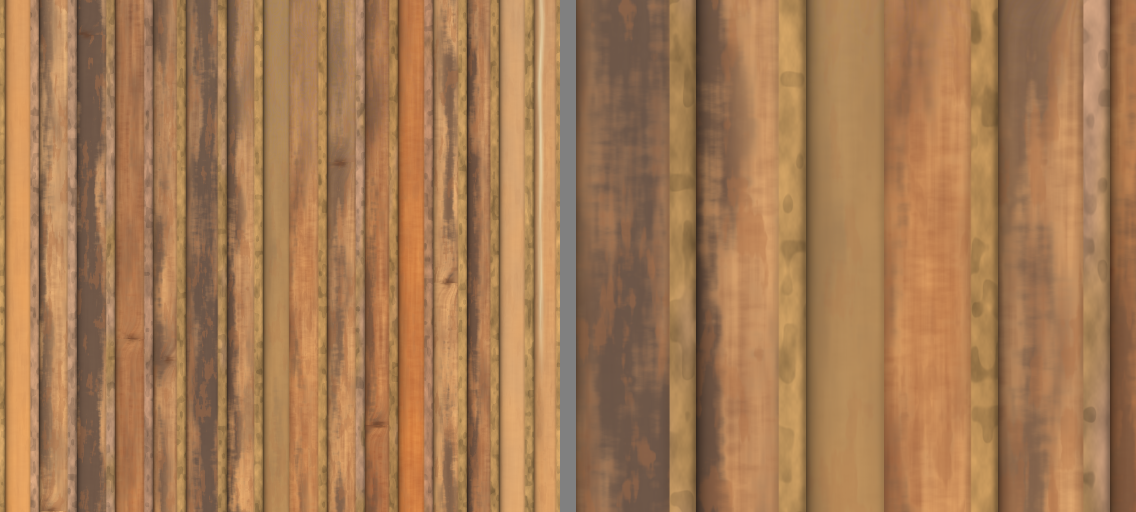
Left, the full canvas; right, a detail of the centre.
A WebGL 2 fragment shader for this texture:

```glsl
#version 300 es
precision highp float;
// Sixteen weathered vertical boards, stained and knotted, with narrow battens over the joints.

uniform vec2 u_resolution;
out vec4 outColor;

const int BOARDS = 16;
const vec2 SPAN = vec2(16.0, 14.625);  // canvas size in mean board widths
const float BATTEN_WIDTH = 0.255;

// Per board: left edge, lightness, orange warmth, stain strength, stain centre across the board
const float EDGE[17] = float[](0.146, 1.125, 2.19, 3.29, 4.375, 5.31, 6.48, 7.52, 8.27,
                               9.35, 10.42, 11.375, 12.375, 13.35, 14.27, 15.25, 16.146);
const float TONE[16] = float[](0.93, 0.85, 0.72, 0.42, 0.62, 0.42, 0.68, 0.56,
                               0.64, 0.66, 0.42, 0.55, 0.84, 0.52, 0.93, 0.87);
const float WARMTH[16] = float[](0.85, 0.3, 0.25, 0.5, 0.32, 0.2, 0.35, 0.2,
                                 0.6, 0.35, 0.6, 1.1, 0.4, 0.4, 0.3, 0.45);
const float STAIN[16] = float[](0.0, 0.42, 1.25, 0.22, 0.42, 0.8, 0.85, 0.12,
                                0.36, 0.42, 0.42, 0.12, 0.45, 0.68, 0.0, 0.08);
const float STAIN_AT[16] = float[](0.7, 0.15, 0.35, 0.5, 0.3, 0.62, 0.0, 0.5,
                                   0.25, 0.42, 0.3, 0.1, 0.65, 0.15, 0.5, 0.2);

const vec3 PALE = vec3(0.86, 0.68, 0.49);
const vec3 BROWN = vec3(0.54, 0.40, 0.30);
const vec3 AMBER = vec3(0.92, 0.65, 0.38);
const vec3 RUST = vec3(0.64, 0.31, 0.16);
const vec3 GREY_STAIN = vec3(0.37, 0.32, 0.29);
const vec3 RED_STAIN = vec3(0.47, 0.29, 0.19);
const vec3 OLIVE = vec3(0.68, 0.54, 0.32);
const vec3 LILAC = vec3(0.65, 0.52, 0.44);
const vec3 BLEACHED = vec3(0.94, 0.87, 0.70);

float hash(vec2 p) {
  vec3 q = fract(p.xyx * vec3(0.1031, 0.1030, 0.0973));
  q += dot(q, q.yzx + 33.33);
  return fract((q.x + q.y) * q.z);
}

float noise(vec2 p) {
  vec2 i = floor(p), f = fract(p);
  f = f * f * (3.0 - 2.0 * f);
  return mix(mix(hash(i), hash(i + vec2(1, 0)), f.x),
             mix(hash(i + vec2(0, 1)), hash(i + vec2(1, 1)), f.x), f.y);
}

float fbm(vec2 p) {
  float sum = 0.0, gain = 0.533;
  for (int i = 0; i < 4; i++) {
    sum += gain * noise(p);
    p = p * 2.03 + 17.3;
    gain *= 0.5;
  }
  return sum;
}

float bell(float x, float width) { return exp(-x * x / (width * width)); }

vec3 wood(float tone, float warmth) {
  return mix(mix(BROWN, PALE, tone), mix(RUST, AMBER, tone), warmth);
}

int boardAt(float x) {
  int id = 0;
  for (int i = 1; i < BOARDS; i++) id += x >= EDGE[i] ? 1 : 0;
  return id;
}

// p: x from the board's left edge, y up the canvas; across: 0..1 over its face
vec3 boardFace(vec2 p, float across, int id, float height) {
  vec2 seed = vec2(float(id) * 19.7, float(id) * 7.3);
  vec2 knot = p - vec2(0.25 + 0.3 * hash(seed), SPAN.y * hash(seed + 3.0));
  float hasKnot = step(0.4, hash(seed + 5.0)) * step(0.15, STAIN[id]);
  float swirl = hasKnot * exp(-dot(knot, knot) * 9.0);
  vec2 g = p + seed + vec2(0.25 * swirl * sign(knot.y), 0.0);
  float rough = 0.2 + 0.8 * smoothstep(0.0, 0.3, STAIN[id]);

  // Long grain, broad cloudiness and short saw marks across the grain
  float grain = fbm(g * vec2(11.0, 0.55)) - 0.5;
  float cloud = fbm(g * vec2(2.2, 0.8) + 40.0) - 0.5;
  float saw = fbm(g * vec2(4.0, 11.0) + 80.0) - 0.5;
  float tone = TONE[id] + 0.12 * (0.5 - height)
             + rough * (0.65 * grain + 0.55 * cloud + 0.38 * saw);
  vec3 color = wood(tone, WARMTH[id] + 0.3 * (0.5 - height) + 0.4 * cloud);
  color = mix(color, OLIVE, id == 7 ? 0.5 : 0.0);

  // Dark weathering, ragged along the grain
  float field = fbm(g * vec2(3.5, 0.65) + 120.0) + 0.3 * saw + 0.25 * grain;
  float reach = STAIN[id] * (0.25 + 0.75 * bell(across - STAIN_AT[id], 0.38));
  float stain = smoothstep(0.5, 0.9, field + 0.5 * reach) * min(1.0, reach * 2.0);
  color = mix(color, mix(GREY_STAIN, RED_STAIN, WARMTH[id]), 0.88 * stain);

  // Rusty flecks, fine wavy rings near the top of the middle boards, and the knot
  float fleck = smoothstep(0.58, 0.7, fbm(g * vec2(6.0, 1.6) + 160.0) + 0.2 * saw);
  color = mix(color, wood(0.3, 0.6), 0.4 * fleck * rough);
  float rings = 0.5 + 0.5 * sin(75.0 * fbm(g * vec2(2.5, 1.2) + 200.0));
  float ringArea = smoothstep(0.55, 0.85, height) * bell(float(id) - 8.0, 2.2);
  color = mix(color, mix(OLIVE, LILAC, rings), 0.5 * ringArea);
  float core = hasKnot * bell(length(knot * vec2(1.0, 1.7)) + 0.3 * saw, 0.17);
  color = mix(color, RED_STAIN * 0.85, 0.65 * core);

  // Bleached streak running down the last board
  float wander = 0.2 + 0.08 * (noise(vec2(p.y * 0.5, 4.0)) - 0.5);
  float streak = bell(p.x - wander, 0.07) * smoothstep(0.2, 0.45, height);
  return mix(color, BLEACHED, id == 15 ? streak * (0.7 + grain) : 0.0);
}

vec3 battenFace(vec2 p, int id) {
  vec2 g = p + vec2(float(id) * 5.3, 0.0);
  float blocks = noise(g * vec2(3.0, 0.9)) - 0.5;
  float wear = fbm(g * vec2(7.0, 3.5) + 60.0) - 0.5;
  vec3 tint = mix(OLIVE, LILAC, smoothstep(0.3, 0.7, hash(vec2(id, 9.0)) + 0.5 * blocks));
  vec3 color = mix(tint, wood(TONE[id], WARMTH[id]), 0.3);
  float spots = smoothstep(0.62, 0.75, noise(g * vec2(9.0, 5.0)));
  return color * (1.02 + 0.16 * blocks + 0.4 * wear - 0.12 * spots);
}

void main() {
  vec2 uv = gl_FragCoord.xy / u_resolution;
  vec2 p = uv * SPAN;
  p.x += p.x < EDGE[0] ? SPAN.x : 0.0;
  float aa = SPAN.x / u_resolution.x;

  int id = boardAt(p.x);
  float u = p.x - EDGE[id];
  float width = EDGE[id + 1] - EDGE[id];
  float battenEdge = width - (id == 7 ? 0.0 : BATTEN_WIDTH);
  vec3 color = boardFace(vec2(u, p.y), u / battenEdge, id, uv.y);

  // Shadow from the batten at the left, then this board's own batten
  float shade = id == 8 ? 0.2 : 0.55;
  color *= 1.0 - shade * exp(-u / 0.075);
  color *= 1.0 - 0.14 * bell(u - battenEdge, 0.05);
  float onBatten = smoothstep(-aa, aa, u - battenEdge) * (id == 7 ? 0.0 : 1.0);
  vec3 batten = battenFace(vec2(u - battenEdge, p.y), id);
  batten *= 1.0 - 0.3 * bell(u - width, 0.045);
  outColor = vec4(clamp(mix(color, batten, onBatten), 0.0, 1.0), 1.0);
}
```
